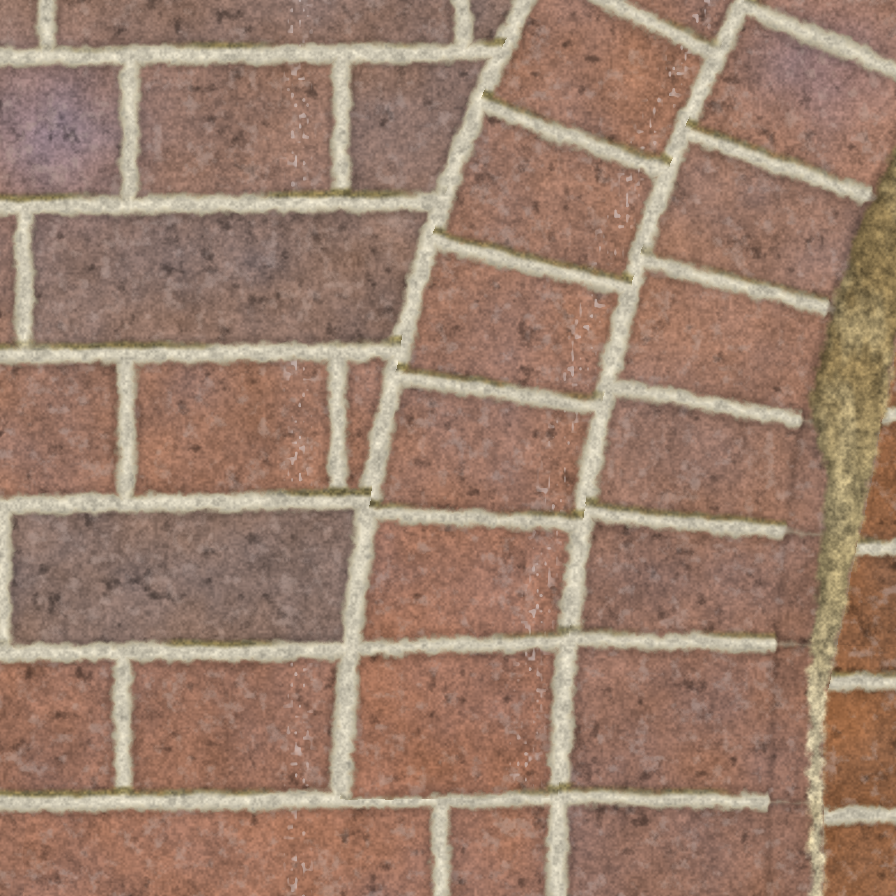
Write a WebGL 2 fragment shader that draws this texture.

```glsl
#version 300 es
precision highp float;
// Weathered brick wall meeting a two-ring brick arch, with a mossy recess and a pier.
// Curved joints are even polynomials of height; each brick field returns its mortar
// distance, and layered value noise adds grain, stains, moss and pale flecks.

#define COURSE 0.1665
#define BED_HALF 0.0108
#define RING_BED_HALF 0.0088
#define CURVE_HALF 0.0118
#define WOBBLE 0.006
#define ROUGHNESS 0.009
#define SOFTNESS 0.0034
#define GRAIN 0.40
#define MOSS 0.85
#define FLECKS 0.6

uniform vec2 u_resolution;
out vec4 fragColor;

const vec3 WARM = vec3(0.635, 0.465, 0.385);
const vec3 GREY = vec3(0.525, 0.435, 0.395);
const vec3 RED = vec3(0.615, 0.415, 0.33);
const vec3 RUST = vec3(0.56, 0.385, 0.27);
const vec3 VIOLET = vec3(0.57, 0.49, 0.53);
const vec3 PALE = vec3(0.72, 0.63, 0.59);
const vec3 MORTAR = vec3(0.82, 0.79, 0.71);
const vec3 OLIVE = vec3(0.47, 0.42, 0.25);

float hash(vec2 p) {
  vec3 q = fract(p.xyx * 0.1031);
  q += dot(q, q.yzx + 33.33);
  return fract((q.x + q.y) * q.z);
}

float noise(vec2 p) {
  vec2 i = floor(p), f = fract(p);
  f = f * f * (3.0 - 2.0 * f);
  return mix(mix(hash(i), hash(i + vec2(1, 0)), f.x),
             mix(hash(i + vec2(0, 1)), hash(i + vec2(1, 1)), f.x), f.y);
}

float fbm(vec2 p) {
  float sum = 0.0, amp = 0.5;
  for (int i = 0; i < 4; i++) {
    sum += amp * noise(p);
    p = p * 2.03 + 17.0;
    amp *= 0.5;
  }
  return sum / 0.9375;
}

float curve(float y, vec3 c) { return c.x + y * y * (c.y + y * y * c.z); }

float blob(vec2 p, vec2 center, float size) {
  vec2 d = (p - center) / size;
  return exp(-dot(d, d));
}

// Brick fields return (mortar distance, height above nearest bed, row, column).
vec4 wallField(vec2 p) {
  float k = (p.y - 0.104 - 0.01 * p.x) / COURSE, row = floor(k);
  float rise = (k - round(k)) * COURSE, odd = mod(row, 2.0);
  float start = mix(0.137 + 0.002 * row, 0.003 + 0.012 * abs(row - 1.0), odd);
  float period = mix(0.236, 0.465, odd), q = (p.x - start) / period;
  float head = abs(q - round(q)) * period;
  if ((row == 0.0 && q > 0.5) || (row < 0.0 && q < 0.5)) head = 1.0;
  return vec4(min(abs(rise) - BED_HALF, head - 0.0105), rise, row, floor(q));
}

vec4 ringField(vec2 p, float s, vec2 first, vec2 pitches, float column) {
  float h = p.y - mix(first.x, first.y, s);
  float pitch = h < 0.0 ? 0.176 : mix(pitches.x, pitches.y, s);
  float k = h / pitch, rise = (k - round(k)) * pitch * 0.96;
  return vec4(abs(rise) - RING_BED_HALF, rise, floor(k), column);
}

void main() {
  vec2 uv = gl_FragCoord.xy / u_resolution;
  vec2 p = uv + WOBBLE * (vec2(fbm(uv * 45.0), fbm(uv * 45.0 + 71.0)) - 0.5);
  float y = p.y;

  // Curved edges of the two rings and of the recess
  float inner = curve(y, vec3(0.378, 0.170, 0.038));
  float middle = curve(y, vec3(0.622, 0.152, 0.057));
  float outer = curve(y, vec3(0.858, 0.089, 0.155));
  float recessLeft = mix(0.903 + 0.09 * max(y - 0.25, 0.0), outer + 0.004, smoothstep(0.46, 0.56, y));
  float recessRight = 0.919 + 0.2 * max(y - 0.2, 0.0);

  // Choose the brick field and its share of grey
  vec4 field = wallField(p);
  bool belowArch = y < 0.104 + 0.01 * p.x;
  float grey, flecks = smoothstep(0.025, 0.0, abs(p.x - 0.333));
  if (p.x < (belowArch ? middle : inner)) {
    bool darkRow = (field.z == 1.0 || field.z == 3.0) && field.w >= 0.0;
    grey = darkRow ? 1.0 : 0.2 + 0.6 * smoothstep(2.0, 5.0, field.z);
    flecks *= darkRow ? 0.0 : 1.0;
  } else if (p.x < middle) {
    float s = (p.x - inner) / (middle - inner);
    field = ringField(p, s, vec2(0.276, 0.284), vec2(0.152, 0.131), 11.0);
    grey = 0.12;
    flecks = smoothstep(0.12, 0.0, abs(s - 0.84));
  } else {
    float s = (p.x - middle) / (outer - middle);
    field = ringField(p, s, vec2(0.2865, 0.281), vec2(0.1414, 0.125), 23.0);
    grey = 0.35;
    flecks = 0.0;
  }
  float tint = hash(field.zw + 40.0);
  vec3 brick = mix(mix(WARM, RED, smoothstep(0.75, 0.1, y) * (0.4 + 0.5 * tint)), GREY,
                   clamp(grey + 0.3 * (tint - 0.5), 0.0, 1.0));
  brick = mix(brick, VIOLET, 0.7 * blob(uv, vec2(0.05, 0.85), 0.09) + 0.6 * blob(uv, vec2(0.92, 0.93), 0.07));

  // Mortar distance, including the curved joints
  float d = min(field.x, abs(p.x - middle) * 0.95 - CURVE_HALF);
  if (!belowArch) d = min(d, abs(p.x - inner) * 0.95 - CURVE_HALF);
  float reveal = smoothstep(-0.003, 0.003, p.x - outer);
  brick *= 1.0 - 0.15 * smoothstep(0.008, 0.0, abs(p.x - outer));
  d += 0.007 * reveal;
  if (p.x > recessRight) {
    float k = (y - 0.09) / 0.149;
    field.y = (k - round(k)) * 0.149;
    d = abs(field.y) - 0.0095;
    brick = RUST;
    reveal = 0.0;
  }

  // Brick surface: stains, pores, pale grain and flecks
  float fine = noise(uv * 390.0) * 0.5 + noise(uv * 190.0 + 9.0) * 0.5 - 0.5;
  float stain = fbm(uv * 24.0 + field.zw * 5.0) - 0.5;
  brick *= 1.0 + GRAIN * fine + 0.28 * stain;
  brick = mix(brick, PALE, 0.5 * smoothstep(0.52, 0.85, fbm(uv * 85.0 + 13.0)));
  brick += vec3(0.03, 0.0, -0.03) * (fbm(uv * 14.0 + 30.0) - 0.5) * 2.0;
  brick *= 1.0 - 0.35 * smoothstep(0.62, 0.9, fbm(uv * 60.0 + 5.0));
  brick *= 1.0 - 0.15 * smoothstep(0.012, 0.0, d) - 0.04 * reveal;
  float spots = smoothstep(0.70, 0.90, noise(uv * vec2(230.0, 170.0) + 3.0));
  brick = mix(brick, vec3(0.85, 0.80, 0.79), FLECKS * spots * flecks);

  // Mortar surface with crumbling edges, and moss along the upper edges of beds
  float crumble = fbm(uv * 95.0 + 21.0) - 0.5;
  float edge = d + ROUGHNESS * crumble + 0.003 * fine;
  float patches = fbm(uv * vec2(8.0, 14.0) + 50.0);
  float mossLine = smoothstep(0.003, 0.010, field.y) * smoothstep(0.019, 0.012, field.y);
  float moss = MOSS * mossLine * smoothstep(0.38, 0.62, patches + 0.1 * smoothstep(0.5, 0.8, y) * (1.0 - p.x));
  vec3 mortar = MORTAR * (1.0 + GRAIN * 0.8 * fine + 0.35 * crumble);
  mortar = mix(mortar, vec3(0.64, 0.59, 0.47), 0.65 * smoothstep(-0.008, 0.001, edge));
  float soft = max(SOFTNESS, 1.0 / u_resolution.y);
  float mask = 1.0 - smoothstep(-soft, soft, edge);
  vec3 color = mix(brick, mortar, mask * (1.0 - 0.5 * reveal));
  color = mix(color, OLIVE * (0.95 + 0.9 * fine + 0.5 * crumble), moss * smoothstep(0.007, -0.003, d) * (1.0 - reveal));

  // Recess: pale joint low down, turning to mossy brown above
  float inside = smoothstep(-0.005, 0.005, p.x - recessLeft + 0.012 * crumble)
               * smoothstep(-0.005, 0.005, recessRight - p.x + 0.012 * crumble);
  vec3 recess = mix(vec3(0.74, 0.69, 0.57), vec3(0.62, 0.56, 0.41), smoothstep(0.18, 0.36, y));
  recess = mix(recess, vec3(0.54, 0.46, 0.31), smoothstep(0.42, 0.62, y));
  recess = mix(recess, vec3(0.68, 0.62, 0.47), 0.6 * smoothstep(0.45, 0.7, fbm(uv * vec2(30.0, 14.0) + 8.0)));
  recess *= 1.0 + 0.5 * fine + 0.7 * crumble;
  recess *= 1.0 - 0.25 * smoothstep(0.02, 0.0, p.x - recessLeft) * smoothstep(0.2, 0.4, y);
  color = mix(color, recess, inside);
  fragColor = vec4(clamp(color, 0.0, 1.0), 1.0);
}
```
